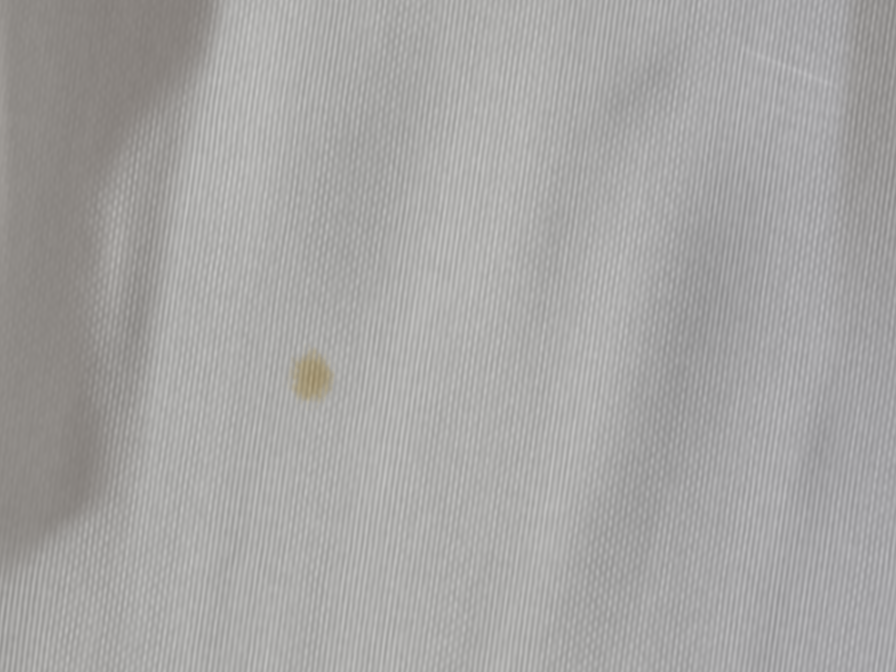
This texture is drawn by a WebGL 1 fragment shader. Its source:

```glsl
precision highp float;
// Pale woven cloth with a shadowed fold on the left and one small ochre stain.
// Broad leaning creases are soft ellipses; fine ribs and cross threads
// are periodic waves bent and roughened by value noise.

uniform vec2 u_resolution;

float hash(vec2 p) {
    vec3 q = fract(vec3(p.xyx) * 0.1031);
    q += dot(q, q.yzx + 33.33);
    return fract((q.x + q.y) * q.z);
}

float noise(vec2 p) {
    vec2 i = floor(p), f = fract(p);
    f = f * f * (3.0 - 2.0 * f);
    return mix(mix(hash(i), hash(i + vec2(1.0, 0.0)), f.x),
               mix(hash(i + vec2(0.0, 1.0)), hash(i + 1.0), f.x), f.y);
}

float fbm(vec2 p) {
    float sum = 0.0, gain = 0.5;
    for (int i = 0; i < 4; i++) {
        sum += gain * noise(p);
        p = p * 2.03 + 17.1;
        gain *= 0.5;
    }
    return sum;
}

// Soft ellipse whose long axis leans right by "lean" per unit of height.
float crease(vec2 p, vec2 center, vec2 size, float lean) {
    vec2 d = p - center;
    d.x -= lean * d.y;
    d /= size;
    return exp(-dot(d, d));
}

void main() {
    vec2 p = gl_FragCoord.xy / u_resolution.y;
    p.x += (1.3333 - u_resolution.x / u_resolution.y) * 0.5;
    float wobble = fbm(p * 7.0) - 0.47;
    vec2 along = vec2((p.x - 0.2 * p.y) * 16.0, p.y * 2.5);

    // Open cloth: neutral, slightly cooler and darker to the right.
    vec3 color = mix(vec3(0.675, 0.673, 0.667), vec3(0.645, 0.643, 0.652),
                     smoothstep(0.7, 1.33, p.x));
    float light = 0.045 * (fbm(along) - 0.47);

    // Broad shadows and lit ridges.
    light -= 0.035 * crease(p, vec2(0.53, 0.73), vec2(0.07, 0.22), 0.28);
    light -= 0.040 * crease(p, vec2(0.96, 0.87), vec2(0.05, 0.07), 0.6);
    light -= 0.045 * crease(p, vec2(1.05, 0.58), vec2(0.065, 0.20), 0.18);
    light -= 0.035 * crease(p, vec2(0.94, 0.25), vec2(0.055, 0.25), 0.28);
    light -= 0.035 * crease(p, vec2(1.215, 0.34), vec2(0.03, 0.09), 0.1);
    light -= 0.020 * crease(p, vec2(0.82, 0.64), vec2(0.03, 0.15), 0.2);
    light += 0.025 * crease(p, vec2(0.37, 0.86), vec2(0.06, 0.30), 0.2);
    light += 0.025 * crease(p, vec2(0.68, 0.60), vec2(0.07, 0.38), 0.25);
    light += 0.025 * crease(p, vec2(0.90, 0.50), vec2(0.05, 0.35), 0.28);
    light += 0.020 * crease(p, vec2(1.16, 0.86), vec2(0.10, 0.10), 0.2);
    light += 0.020 * crease(p, vec2(1.15, 0.30), vec2(0.05, 0.25), 0.2);

    // Slanted wrinkles near the upper right and the shaded corner beyond.
    float wrinkle = p.y + 0.4 * (p.x - 1.18);
    light += 0.009 * crease(p, vec2(1.18, 0.87), vec2(0.08, 0.08), 0.0)
           * sin(wrinkle * 190.0 + wobble * 8.0);
    light += 0.028 * exp(-pow((wrinkle - 0.897) / 0.004, 2.0))
           * smoothstep(1.08, 1.14, p.x) * (1.0 - smoothstep(1.23, 1.26, p.x));
    float corner = smoothstep(-0.015, 0.025, p.x - 1.20 - 0.06 * p.y)
                 * smoothstep(0.35, 0.9, p.y);
    color = mix(color, vec3(0.57, 0.56, 0.55), 0.75 * corner);

    // Left fold: a half shade up to the crease, then a deep shaded core.
    float foldEdge = 0.19 + 0.06 * p.y + 0.085 * p.y * p.y + 0.02 * wobble;
    float halfShade = 1.0 - smoothstep(-0.04, 0.012, p.x - foldEdge);
    halfShade *= mix(0.25, 0.9, smoothstep(0.05, 0.45, p.y));
    color = mix(color, vec3(0.595, 0.585, 0.575), halfShade);

    float coreEdge = 0.15 + 0.17 * smoothstep(0.68, 1.0, p.y)
                   - 0.17 * (1.0 - smoothstep(0.08, 0.29, p.y)) + 0.05 * wobble;
    float core = 1.0 - smoothstep(-0.045, 0.035, p.x - coreEdge);
    core *= smoothstep(0.06, 0.24, p.y);
    vec3 coreColor = mix(vec3(0.55, 0.535, 0.52), vec3(0.525, 0.505, 0.49),
                         smoothstep(0.03, 0.2, p.x));
    color = mix(color, coreColor, core);
    light += 0.045 * crease(p, vec2(0.17, 0.62), vec2(0.02, 0.09), 0.1);
    light -= 0.035 * crease(p, vec2(0.205, 0.52), vec2(0.025, 0.12), 0.15);
    light += 0.070 * crease(p, vec2(0.0, 0.82), vec2(0.013, 0.22), 0.0);

    // Continuous leaning ribs; staggered knots notch them where shaded.
    float rib = (p.x - 0.14 * p.y + 0.004 * wobble) / 0.0082;
    float row = (p.y + 0.14 * p.x) / 0.0085;
    float dotted = clamp(0.1 + 1.2 * (fbm(along * 0.6) - 0.45)
                         + 0.35 * halfShade - light * 5.0, 0.0, 0.65);
    float ribs = cos(6.2832 * rib);
    float knots = cos(3.1416 * rib) * cos(3.1416 * row);
    float strand = 0.65 + 0.7 * noise(vec2(rib, row * 0.12));
    float weave = ribs * (1.0 - 0.6 * dotted) + 1.1 * dotted * knots;
    float cloth = 1.0 - 0.8 * core;
    light += 0.043 * weave * strand * cloth;
    light += 0.034 * (noise(vec2(rib * 1.9, row * 0.8)) - 0.5) * mix(0.5, 1.0, cloth);

    // Stain: a feathered yellow patch that leaves the weave visible.
    vec2 spot = (p - vec2(0.4635, 0.439)) / vec2(0.032, 0.040);
    float reach = length(spot) + 0.5 * (fbm(p * 90.0) - 0.47) - 0.06 * ribs;
    float stain = 1.0 - smoothstep(0.5, 1.25, reach);
    color = mix(color, vec3(0.635, 0.58, 0.44), 0.85 * stain);
    color -= vec3(0.02, 0.03, 0.04) * stain * crease(p, vec2(0.468, 0.436), vec2(0.014), 0.0);

    gl_FragColor = vec4(color + light, 1.0);
}
```
